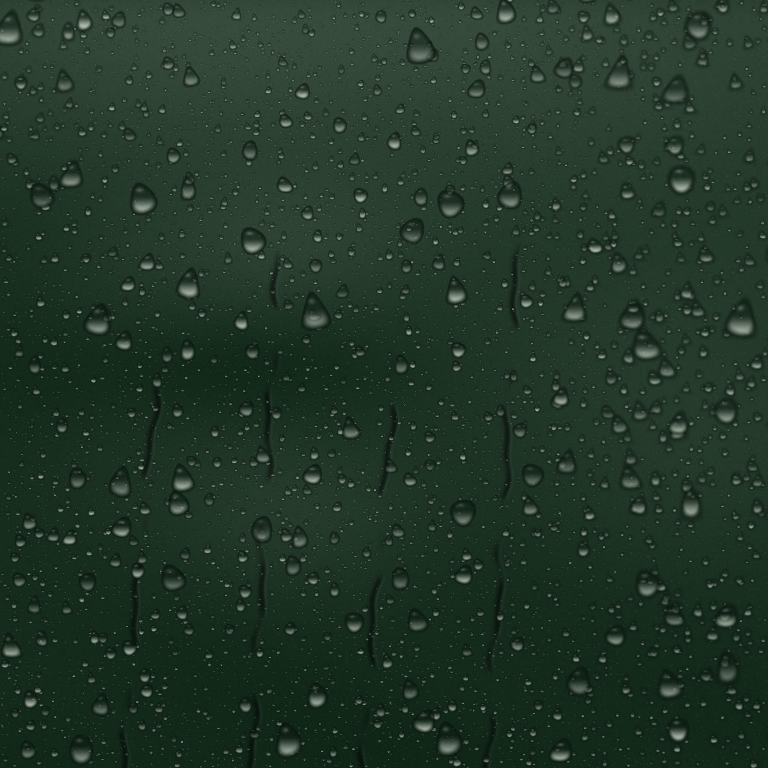
Reproduce this texture procedurally as a three.js fragment shader.

```glsl
varying vec2 vUv;

#define GLASS_DARK vec3(0.050, 0.138, 0.080)
#define GLASS_LIGHT vec3(0.270, 0.350, 0.290)
#define DROP_SHADE vec3(0.035, 0.080, 0.052)
#define DROP_LIGHT vec3(0.700, 0.750, 0.690)
#define SHARP_EDGE 0.0012
#define BLURRED_EDGE 0.0042
#define STREAKS 4
#define STREAK_WIDTH 0.0042
#define GRAIN 0.014

vec3 hash3(vec2 p) {
  vec3 q = fract(p.xyx * vec3(0.1031, 0.1030, 0.0973));
  q += dot(q, q.yxz + 33.33);
  return fract((q.xxy + q.yzz) * q.zyx);
}

float falling(float low, float high, float x) {
  return 1.0 - smoothstep(low, high, x);
}

float blob(vec2 p, vec2 centre, vec2 size) {
  vec2 q = (p - centre) / size;
  return exp(-dot(q, q));
}

// Focus is lost towards the right and the upper left
float blurAt(vec2 p) {
  float left = falling(0.0, 0.3, p.x) * smoothstep(0.35, 0.9, p.y);
  return clamp(smoothstep(0.6, 0.9, p.x) + 0.6 * left, 0.0, 1.0);
}

// Soft scenery behind the glass
vec3 scenery(vec2 p) {
  float t = 0.07 + 0.52 * pow(p.y, 1.25);
  t += 0.24 * blob(p, vec2(0.40, 0.33), vec2(0.17, 0.10));
  t += 0.17 * blob(p, vec2(0.40, 0.68), vec2(0.16, 0.10));
  t += 0.20 * blob(p, vec2(0.92, 0.44), vec2(0.24, 0.15));
  t += 0.20 * blob(p, vec2(0.45, 0.95), vec2(0.38, 0.12));
  t -= 0.22 * blob(p, vec2(0.32, 0.52), vec2(0.24, 0.08));
  t -= 0.16 * blob(p, vec2(0.00, 0.62), vec2(0.14, 0.22));
  t += 0.03 * sin(9.0 * p.x + 3.0 * sin(5.0 * p.y)) * sin(11.0 * p.y + 2.0 * p.x);
  t -= 0.12 * smoothstep(0.97, 1.02, p.y);
  return mix(GLASS_DARK, GLASS_LIGHT, clamp(t, 0.0, 1.0));
}

// Broken, wavering trails left by runs of water
vec3 addStreaks(vec3 col, vec2 p) {
  for (int i = 0; i < STREAKS; i++) {
    float n = float(i);
    vec3 h = hash3(vec2(n + 3.0, 17.0));
    float path = 0.19 + 0.155 * n + (0.05 + 0.07 * h.y) * (p.y - 0.35);
    path += 0.004 * sin(38.0 * p.y + 6.0 * h.x) + 0.002 * sin(97.0 * p.y + n);
    float gaps = sin(29.0 * p.y + 6.0 * h.z) + 0.6 * sin(83.0 * p.y + n);
    float strength = smoothstep(-0.7, 0.5, gaps);
    float top = 0.44 + 0.26 * h.x;
    strength *= falling(top - 0.04, top, p.y);
    float x = (p.x - path) / STREAK_WIDTH;
    col *= 1.0 - 0.5 * strength * exp(-x * x);
    x = 2.2 * (x - 1.2);
    col += 0.045 * strength * exp(-x * x);
  }
  return col;
}

// One layer of jittered drops: dark above, lit from below
vec3 addDrops(vec3 col, vec2 p, float cells, vec2 radii, float share, float opacity) {
  vec2 base = floor(p * cells);
  float blur = blurAt(p);
  for (int j = -1; j <= 1; j++) {
    for (int i = -1; i <= 1; i++) {
      vec2 cell = base + vec2(float(i), float(j));
      vec3 h = hash3(cell + 2.0 * cells);
      vec3 k = hash3(cell + 5.0 * cells + 57.0);
      if (h.z > share) continue;
      float radius = mix(radii.x, radii.y, k.x * k.x) * (1.0 + 0.2 * blur);

      // Leaning oval that narrows upwards
      vec2 q = (p - (cell + 0.15 + 0.7 * h.xy) / cells) / radius;
      q.y /= mix(1.05, 1.65, k.y * k.y);
      q.x += 0.5 * (k.z - 0.5) * q.y;
      q.x *= 1.0 + 0.5 * k.y * q.y;
      float angle = atan(q.y, q.x + 0.0001);
      float d = length(q) * (1.0 + 0.07 * sin(3.0 * angle + 6.28 * k.z));

      float soft = min(mix(SHARP_EDGE, BLURRED_EDGE, blur) / radius, 0.85);
      float mask = falling(1.0 - soft, 1.0 + soft, d) * opacity;

      // Refracted light, rim and a small upper glint
      float inner = falling(0.55, 1.0, d);
      float lit = falling(-0.75, 0.35, q.y + 0.25 * (k.x - 0.5)) * inner;
      float glint = blob(q, vec2(-0.2, 0.55), vec2(0.28, 0.13));
      vec3 body = mix(DROP_SHADE, col, 0.25 + 0.4 * inner);
      float gain = mix(0.45, 1.0, fract(7.0 * h.z + k.z));
      body = mix(body, DROP_LIGHT, gain * clamp(lit + 0.35 * glint, 0.0, 1.0));
      col = mix(col, body, mask);
    }
  }
  return col;
}

void main() {
  vec3 col = addStreaks(scenery(vUv), vUv);
  float mist = 1.0 - 0.7 * blurAt(vUv);
  col = addDrops(col, vUv, 125.0, vec2(0.0009, 0.0024), 0.42, 0.45 * mist);
  col = addDrops(col, vUv, 64.0, vec2(0.0018, 0.0042), 0.42, 0.8);
  col = addDrops(col, vUv, 31.0, vec2(0.0038, 0.0080), 0.45, 0.95);
  col = addDrops(col, vUv, 14.0, vec2(0.0085, 0.0175), 0.55, 1.0);
  col += GRAIN * (hash3(floor(vUv * 512.0)).x - 0.5);
  gl_FragColor = vec4(col, 1.0);
}
```
